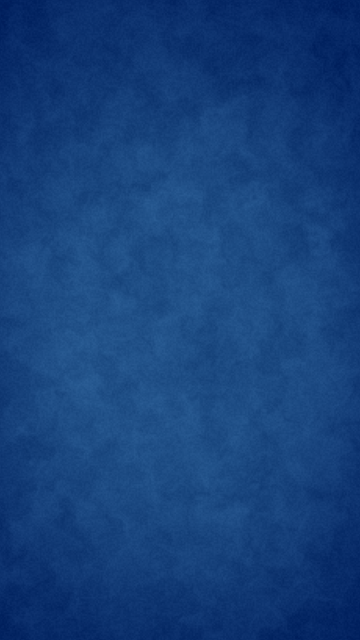
Give the GLSL for this texture, as a Shadertoy shader.

```glsl
const vec3 EDGE_BLUE = vec3(0.014, 0.143, 0.385);
const vec3 CENTRE_BLUE = vec3(0.122, 0.308, 0.526);
const vec3 MOTTLE_TINT = vec3(0.75, 1.0, 1.0);

// Integer hash, one value from 0 to 1 per lattice cell
float hash(vec2 cell) {
    uvec2 q = uvec2(ivec2(cell)) * uvec2(1597u, 3812u + 1u);
    uint n = (q.x ^ q.y) * 73939u;
    n = (n ^ (n >> 15)) * 48271u;
    n = (n ^ (n >> 13)) * 69621u;
    return float((n ^ (n >> 16)) & 65535u) / 65535.0;
}

// Smooth value noise
float valueNoise(vec2 p) {
    vec2 cell = floor(p);
    vec2 f = fract(p);
    f = f * f * (3.0 - 2.0 * f);
    float low = mix(hash(cell), hash(cell + vec2(1.0, 0.0)), f.x);
    float high = mix(hash(cell + vec2(0.0, 1.0)), hash(cell + 1.0), f.x);
    return mix(low, high, f.y);
}

// Layered noise centred on zero, each octave turned to hide the lattice
float layeredNoise(vec2 p, int octaves, float gain) {
    const mat2 TURN = mat2(0.8, 0.6, -0.6, 0.8);
    float sum = 0.0;
    float weight = 1.0;
    for (int i = 0; i < octaves; i++) {
        sum += weight * (valueNoise(p) - 0.5);
        p = TURN * p * 2.03 + 17.3;
        weight *= gain;
    }
    return sum;
}

// Cloudy blotches with softly bent borders
float mottle(vec2 p, float scale, float bend) {
    vec2 q = p * scale;
    vec2 warp = vec2(layeredNoise(q * 1.3 + 41.0, 2, 0.5),
                     layeredNoise(q * 1.3 + 83.0, 2, 0.5));
    return layeredNoise(q + bend * warp, 4, 0.55);
}

// Thin pale wisps along the zero line of a noise field
float wisps(vec2 p, float scale, float width) {
    float ridge = abs(layeredNoise(p * scale + 129.0, 3, 0.5));
    float patches = smoothstep(0.45, 0.8, valueNoise(p * scale * 0.6 + 211.0));
    return (1.0 - smoothstep(0.0, width, ridge)) * patches;
}

// Oval light, 1 in the middle and 0 in the corners
float ovalLight(vec2 uv, vec2 centre, vec2 stretch) {
    float d = length((uv - centre) * 2.0 * stretch);
    return 1.0 - smoothstep(0.35, 1.3, d);
}

void mainImage(out vec4 fragColor, in vec2 fragCoord) {
    vec2 uv = fragCoord / iResolution.xy;
    vec2 p = fragCoord / iResolution.x;

    // Broad light, slightly uneven
    float light = ovalLight(uv, vec2(0.48, 0.48), vec2(0.76, 1.0));
    light += 0.1 * layeredNoise(p * 4.0 + 7.0, 2, 0.5);
    vec3 color = mix(EDGE_BLUE, CENTRE_BLUE, light);

    // Blotches and wisps fade toward the dark rim
    float cloud = 0.055 * mottle(p, 17.0, 0.9) + 0.012 * wisps(p, 15.0, 0.12);
    color += MOTTLE_TINT * cloud * mix(0.65, 1.0, clamp(light, 0.0, 1.0));

    // Fine paper grain
    float grain = valueNoise(p * 230.0 + 300.0) - 0.5;
    color += 0.035 * grain;

    fragColor = vec4(clamp(color, 0.0, 1.0), 1.0);
}
```
